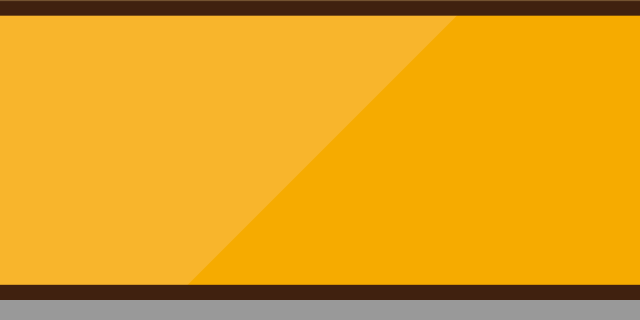
Write a Shadertoy shader that draws this background.

```glsl
// A flat amber panel between two dark brown bars, with a grey strip below.
// A 45 degree line splits the panel into a lighter and a deeper half.
// Every edge is a signed distance, smoothed over one pixel.

// Heights and lengths in units of the canvas height
const float STRIP_TOP    = 0.0625;  // grey strip ends, lower bar begins
const float PANEL_BOTTOM = 0.1100;
const float PANEL_TOP    = 0.9510;
const float BAR_TOP      = 0.9965;  // thin tan line above the upper bar
const float DIAGONAL_X   = 0.4766;  // where the diagonal meets the base

const vec3 LIGHT_AMBER = vec3(0.973, 0.710, 0.173);
const vec3 DEEP_AMBER  = vec3(0.965, 0.670, 0.000);
const vec3 BROWN       = vec3(0.251, 0.130, 0.060);
const vec3 GREY        = vec3(0.600, 0.600, 0.600);
const vec3 TAN         = vec3(0.450, 0.320, 0.190);

// Coverage of the positive side of an edge, one pixel wide
float cover(float signedDist, float pixel) {
    return clamp(signedDist / pixel + 0.5, 0.0, 1.0);
}

void mainImage(out vec4 fragColor, in vec2 fragCoord) {
    float pixel = 1.0 / iResolution.y;
    vec2 p = fragCoord * pixel;

    // Two-tone panel
    float diagonalDist = (p.x - p.y - DIAGONAL_X) * inversesqrt(2.0);
    vec3 panel = mix(LIGHT_AMBER, DEEP_AMBER, cover(diagonalDist, pixel));

    // Layers stacked from the bottom up
    vec3 color = mix(GREY, BROWN, cover(p.y - STRIP_TOP, pixel));
    color = mix(color, panel, cover(p.y - PANEL_BOTTOM, pixel));
    color = mix(color, BROWN, cover(p.y - PANEL_TOP, pixel));
    color = mix(color, TAN, cover(p.y - BAR_TOP, pixel));

    fragColor = vec4(color, 1.0);
}
```
